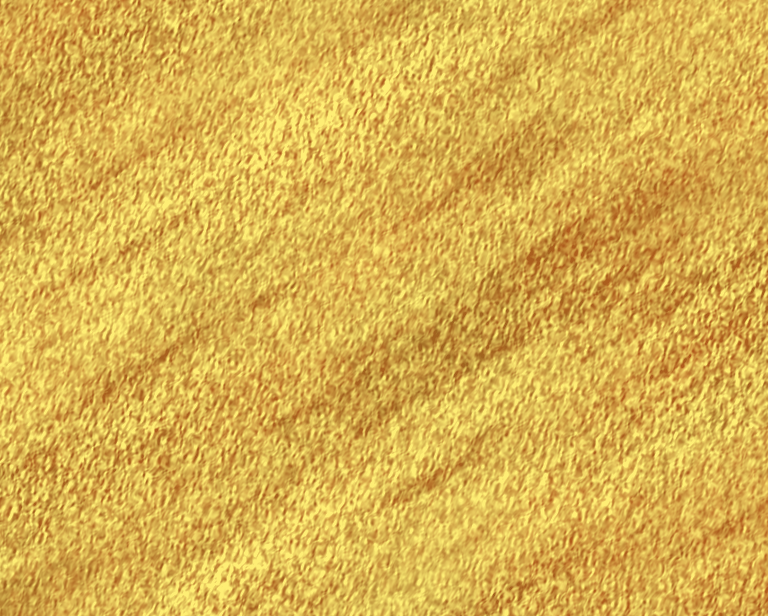
A Shadertoy shader for this texture:

```glsl
// Brushed gold leaf: fine, nearly upright flakes with crisp edges,
// laid over soft diagonal bands and long, narrow brown streaks.
// One tone value, summed from stretched noise, picks the gold colour.

float hash(vec2 cell) {
    uvec2 k = uvec2(ivec2(cell)) * uvec2(1597334673u, 3812015801u);
    uint h = (k.x ^ k.y) * 1597334673u;
    h = (h ^ (h >> 15)) * 2246822519u;
    h ^= h >> 13;
    return float(h >> 8) / 16777216.0;
}

// Value noise, centred on zero
float noise(vec2 p) {
    vec2 cell = floor(p), f = fract(p);
    f = f * f * (3.0 - 2.0 * f);
    float low = mix(hash(cell), hash(cell + vec2(1, 0)), f.x);
    float high = mix(hash(cell + vec2(0, 1)), hash(cell + vec2(1, 1)), f.x);
    return mix(low, high, f.y) - 0.5;
}

// Coordinates measured along and across a direction
vec2 turn(vec2 p, float degreesUp) {
    float a = radians(degreesUp);
    vec2 along = vec2(cos(a), sin(a));
    return vec2(dot(p, along), dot(p, vec2(-along.y, along.x)));
}

// Small slanted flakes, sharpened across their width
float grainTone(vec2 p) {
    vec2 wobble = 0.004 * vec2(noise(p * 70.0), noise(p * 70.0 + 37.0));
    vec2 coarse = turn(p + wobble, 70.0) * vec2(95.0, 205.0);
    vec2 fine = turn(p + wobble, 58.0) * vec2(190.0, 310.0) + 91.0;
    vec2 side = vec2(0.0, 0.95);
    float flake = noise(coarse) - 0.2 * (noise(coarse + side) + noise(coarse - side));
    return 0.88 * flake + 0.62 * noise(fine);
}

// Wide bands, thinner brush marks and broken dark streaks
float streakTone(vec2 p) {
    vec2 s = turn(p, 30.0);
    s.y += 0.02 * noise(s * vec2(2.0, 4.0) + 11.0);
    float bands = 0.29 * noise(s * vec2(1.3, 6.5) + 23.0);
    float marks = 0.27 * noise(s * vec2(2.4, 17.0) + 47.0);
    float hairs = 0.20 * noise(s * vec2(5.0, 42.0) + 71.0);
    float mottle = 0.14 * noise(s * vec2(22.0, 40.0) + 83.0);
    float dark = smoothstep(0.17, 0.45, noise(s * vec2(2.6, 26.0) + 5.0));
    dark *= 0.6 + 0.8 * noise(s * vec2(12.0, 50.0) + 59.0);
    return bands + marks + hairs + mottle - 0.42 * dark;
}

void mainImage(out vec4 fragColor, in vec2 fragCoord) {
    vec2 p = fragCoord / iResolution.y;
    vec2 s = turn(p, 30.0);

    // Grain is crisper in some patches and rubbed smooth in others
    float crispness = 1.15 + 0.8 * noise(s * vec2(3.0, 7.0) + 131.0);
    float tone = 0.58 + streakTone(p) + crispness * grainTone(p);
    tone = clamp(tone, -0.2, 1.1);

    vec3 brownGold = vec3(0.71, 0.46, 0.17);
    vec3 paleGold = vec3(0.97, 0.89, 0.43);
    vec3 color = mix(brownGold, paleGold, tone);

    // Shaded parts drift slightly between copper and olive
    float warmth = 0.7 * noise(s * vec2(3.5, 10.0) + 151.0)
                 + 0.6 * noise(p * vec2(90.0, 60.0) + 173.0);
    color += warmth * (1.2 - tone) * vec3(0.055, -0.03, -0.01);

    fragColor = vec4(clamp(color, 0.0, 1.0), 1.0);
}
```
